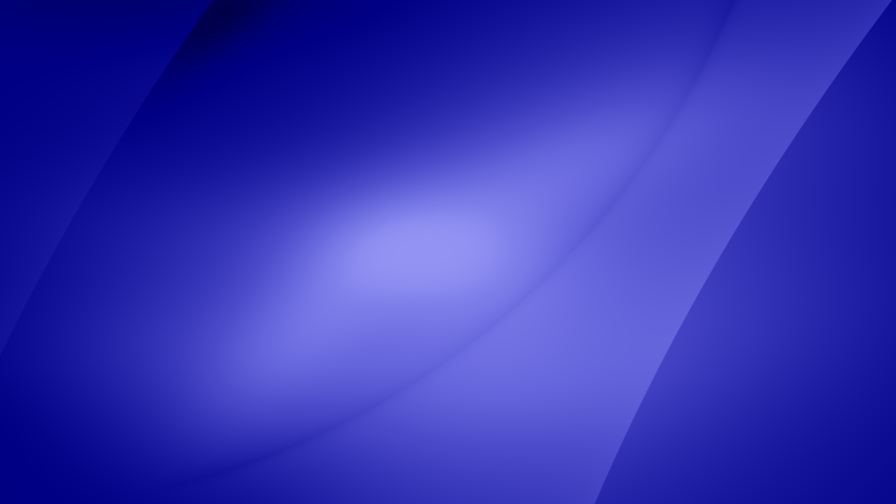
This background is drawn by a Shadertoy shader. Its source:

```glsl
// Offset from a centre, turned so that x runs along the tilted axis
vec2 tilted(vec2 p, vec2 centre, float angle) {
    float c = cos(angle), s = sin(angle);
    p -= centre;
    return vec2(c * p.x + s * p.y, c * p.y - s * p.x);
}

float bell(vec2 p, vec2 size) {
    p /= size;
    return exp(-0.5 * dot(p, p));
}

// Ramp from navy through blue to pale violet
vec3 blueRamp(float light) {
    float blue = 0.52 + 1.1 * light - 0.6 * light * light;
    return clamp(vec3(vec2(light), blue), 0.0, 1.0);
}

void mainImage(out vec4 fragColor, in vec2 fragCoord) {
    vec2 p = fragCoord / iResolution.xy * vec2(16.0 / 9.0, 1.0);
    float soft = 1.0 / iResolution.y;

    // Broad diagonal glow, with a longer falloff below its axis
    vec2 g = tilted(p, vec2(0.93, 0.45), 0.52);
    float light = 0.38 * bell(g, vec2(0.62, g.y > 0.0 ? 0.24 : 0.42)) - 0.01;

    // Flat bright core with a ridge leaving it on either side
    light += 0.16 * bell(tilted(p, vec2(0.85, 0.5), -0.1), vec2(0.17, 0.085));
    light += 0.10 * bell(tilted(p, vec2(0.6, 0.36), 0.85), vec2(0.22, 0.08));
    light += 0.10 * bell(tilted(p, vec2(1.08, 0.66), 0.38), vec2(0.23, 0.075));

    // Glow below the crease and level streaks at the sides
    light += 0.08 * bell(p - vec2(1.03, 0.26), vec2(0.25, 0.11));
    light += 0.05 * bell(p - vec2(0.3, 0.32), vec2(0.32, 0.09));
    light += 0.06 * bell(p - vec2(0.4, 0.54), vec2(0.3, 0.10));
    light += 0.04 * bell(p - vec2(1.5, 0.36), vec2(0.25, 0.12));
    light += 0.03 * bell(p - vec2(1.5, 0.77), vec2(0.25, 0.10));

    // Level off the brightest part
    light = mix(light, 0.57, smoothstep(0.5, 0.64, light));

    // Shade in the lower left corner and along the top
    light -= 0.15 * bell(p - vec2(0.4, -0.02), vec2(0.3, 0.17));
    light -= 0.04 * bell(p - vec2(0.0, 0.2), vec2(0.16, 0.2));
    light -= 0.09 * bell(p - vec2(0.28, 1.02), vec2(0.28, 0.07));

    // Curved crease, sharper on its outer side
    float crease = length(p - vec2(-0.06, 1.621)) - 1.637;
    float creaseWidth = crease > 0.0 ? 0.01 : 0.027;
    light -= 0.04 * exp(-abs(crease) / creaseWidth) * smoothstep(0.25, 0.5, p.x);

    // Right sheet: lit up to its edge, darker beyond it
    float rightEdge = p.x - (1.18 + p.y * (0.425 + 0.165 * p.y));
    float band = light + 0.08 * exp(min(rightEdge, 0.0) / 0.13);
    float sheet = light * 0.86 - 0.05 * p.y * p.y;
    light = mix(band, sheet, smoothstep(-soft, soft, rightEdge));

    // Left sheet: faint rim, with a dark fold beside its upper part
    float t = p.y - 0.294;
    float leftEdge = p.x - t * (0.485 + 0.16 * t);
    float rim = light + 0.035 * exp(min(leftEdge, 0.0) / 0.25);
    float fold = light - 0.13 * bell(tilted(p, vec2(0.42, 0.95), 0.65), vec2(0.13, 0.045));
    light = mix(rim, fold, smoothstep(-soft, soft, leftEdge));

    fragColor = vec4(blueRamp(light), 1.0);
}
```
